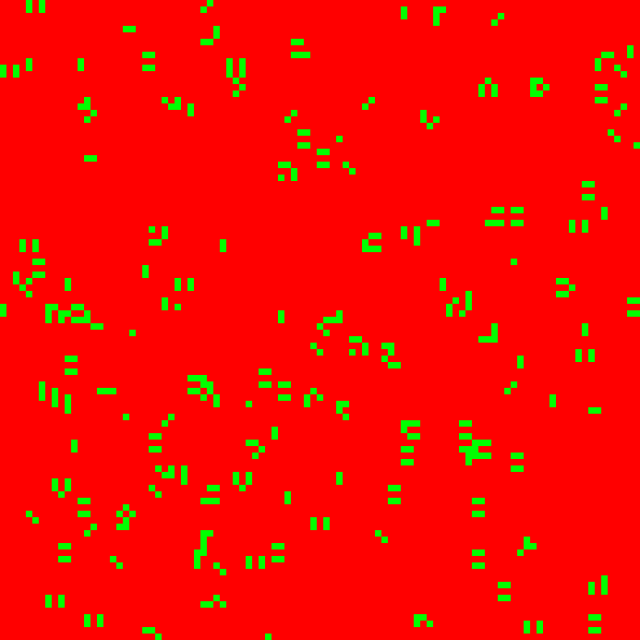
This pattern is drawn by a Shadertoy shader. Its source:

```glsl
// Sparse green cells on red: one generation of a birth-only cellular automaton.

const float CELLS = 99.0;            // grid cells along the canvas height
const float SEED_DENSITY = 0.054;    // mean share of parent cells
const float CLUSTERING = 0.5;        // how strongly noise varies the density
const float CLUSTER_SIZE = 9.0;      // width of dense patches, in cells
const vec3 DEAD_COLOR = vec3(1.0, 0.0, 0.0);
const vec3 LIVE_COLOR = vec3(0.0, 1.0, 0.0);
const float TAU = 6.2831853;

// Integer hash of a lattice point, from 0 to 1.
float hash(vec2 p, uint salt) {
    uvec2 q = uvec2(ivec2(p) + 4096);
    uint h = q.x * 1597334677u ^ q.y * 3812015801u ^ salt * 2654435769u;
    h = (h ^ (h >> 16)) * 2246822519u;
    h = (h ^ (h >> 13)) * 3266489917u;
    h ^= h >> 16;
    return float(h >> 8) / 16777216.0;
}

// Slope contribution of one lattice corner.
float cornerSlope(vec2 corner, vec2 p) {
    float angle = TAU * hash(corner, 7u);
    return dot(vec2(cos(angle), sin(angle)), p - corner);
}

float gradientNoise(vec2 p) {
    vec2 i = floor(p);
    vec2 f = p - i;
    vec2 u = f * f * f * (f * (f * 6.0 - 15.0) + 10.0);
    float low = mix(cornerSlope(i, p), cornerSlope(i + vec2(1, 0), p), u.x);
    float high = mix(cornerSlope(i + vec2(0, 1), p), cornerSlope(i + 1.0, p), u.x);
    return mix(low, high, u.y);
}

// Parent generation: random cells, denser in some patches.
bool isParent(vec2 cell, float density) {
    return hash(cell, 1u) < density;
}

// A cell is born from three neighbours, or from two close ones.
float isBorn(vec2 cell) {
    float patchiness = gradientNoise((cell + 0.5) / CLUSTER_SIZE);
    float density = SEED_DENSITY * (1.0 + CLUSTERING * patchiness);
    if (isParent(cell, density)) return 0.0;

    int parents = 0;
    vec2 offsetSum = vec2(0.0);
    float squareSum = 0.0;
    for (int y = -1; y <= 1; y++) {
        for (int x = -1; x <= 1; x++) {
            vec2 offset = vec2(x, y);
            if (isParent(cell + offset, density)) {
                parents++;
                offsetSum += offset;
                squareSum += dot(offset, offset);
            }
        }
    }
    if (parents == 3) return 1.0;
    if (parents != 2) return 0.0;

    // Adjacent, diagonal and knight-move pairs (1, 2, 5) give dominoes and
    // diagonals; straight gaps (4) and far corners (8) give nothing.
    float gap = 2.0 * squareSum - dot(offsetSum, offsetSum);
    return (gap < 3.0 || abs(gap - 5.0) < 0.5) ? 1.0 : 0.0;
}

void mainImage(out vec4 fragColor, in vec2 fragCoord) {
    float pixel = CELLS / iResolution.y;
    vec2 p = fragCoord * pixel;

    // Area share of the pixel footprint in each of the cells it overlaps.
    vec2 cell = floor(p - 0.5 * pixel);
    vec2 share = clamp((p + 0.5 * pixel - cell - 1.0) / pixel, 0.0, 1.0);

    float live = 0.0;
    for (int y = 0; y <= 1; y++) {
        for (int x = 0; x <= 1; x++) {
            vec2 side = vec2(x, y);
            vec2 weight = mix(1.0 - share, share, side);
            float coverage = weight.x * weight.y;
            if (coverage > 0.0) live += coverage * isBorn(cell + side);
        }
    }
    fragColor = vec4(mix(DEAD_COLOR, LIVE_COLOR, live), 1.0);
}
```
